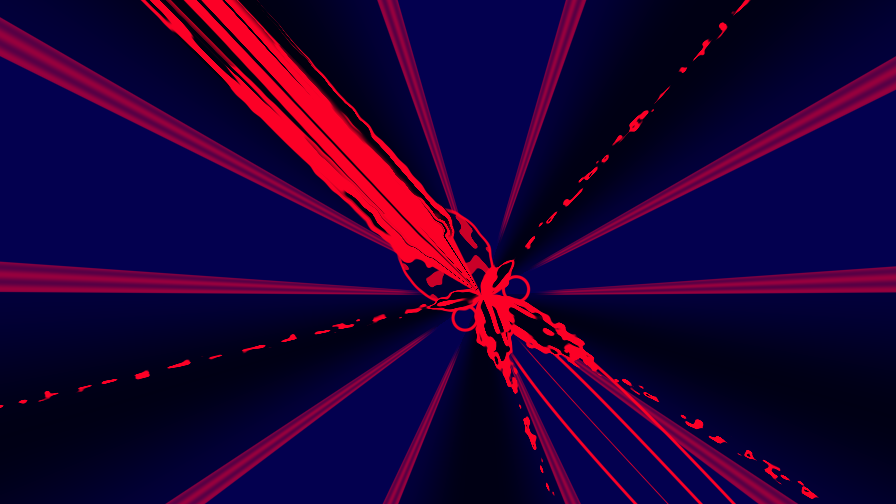
This background is drawn by a Shadertoy shader. Its source:

```glsl
// A red streaked beam and ragged flower over navy sectors split by crimson rays.
#define CENTER vec2(0.067, -0.086)
#define AXIS vec2(-0.682, 0.731)
#define RED vec3(0.99, 0.0, 0.15)
#define RAY_DIM vec3(0.36, 0.0, 0.27)
#define RAY_LIT vec3(0.62, 0.0, 0.24)
#define NAVY vec3(0.01, 0.0, 0.31)
#define VOID_BLUE vec3(0.0, 0.0, 0.08)
#define RAY_HALF_WIDTH 1.8

float hash(vec2 p) {
    p = fract(p * vec2(0.1031, 0.1173));
    p += dot(p, p.yx + 33.33);
    return fract((p.x + p.y) * p.x * 7.13);
}

float noise(vec2 p) {
    vec2 i = floor(p), f = fract(p);
    f = f * f * (3.0 - 2.0 * f);
    i += 100.0;
    return mix(mix(hash(i), hash(i + vec2(1, 0)), f.x),
               mix(hash(i + vec2(0, 1)), hash(i + vec2(1, 1)), f.x), f.y);
}

// Coverage of a shape whose signed distance is d.
float cover(float d, float px) {
    return 1.0 - smoothstep(-px, px, d);
}

// Navy sectors, alternately lit and dark, with a striped ray on each border.
vec3 sectors(vec2 d, float px) {
    float rays[5] = float[5](2.2, 28.2, 72.3, -35.2, -66.4);
    float r = length(d);
    float angle = degrees(atan(d.y, abs(d.x) + 1e-5));
    float side = 1.0, nearest = 90.0, offset = 0.0;
    for (int i = 0; i < 5; i++) {
        float a = angle - rays[i];
        side *= a < 0.0 ? -1.0 : 1.0;
        if (abs(a) < nearest) { nearest = abs(a); offset = a; }
    }
    vec3 dark = mix(NAVY * 0.75, VOID_BLUE, smoothstep(0.0, 19.0, nearest));
    vec3 col = side > 0.0 ? NAVY : dark;
    float u = offset / RAY_HALF_WIDTH;
    float soft = degrees(px / max(r, 0.01));
    float stripe = 0.5 + 0.5 * cos(u * 6.5 - 1.0);
    float ray = cover(nearest - RAY_HALF_WIDTH, soft) * smoothstep(0.1, 0.17, r);
    return mix(col, mix(RAY_DIM, RAY_LIT, stripe), ray * 0.95);
}

// Ragged petal with dark hollows, painted over col.
vec3 petal(vec3 col, vec2 d, float turn, float len, float wide, float px) {
    float c = cos(radians(turn)), s = sin(radians(turn));
    vec2 q = vec2(c * d.x + s * d.y, c * d.y - s * d.x);
    float x = clamp(q.x / len, 0.0, 1.0);
    float ragged = (noise(vec2(q.x * 60.0, q.y * 130.0) + turn) - 0.5) * wide * 0.9 * x;
    float edge = abs(q.y) - wide * sin(3.1416 * pow(x, 0.8)) + ragged;
    float mask = cover(edge, px) * step(0.0, q.x);
    float grain = noise(vec2(q.x * 38.0, q.y * 110.0) + turn * 0.7);
    float hollow = smoothstep(0.5, 0.6, grain) * cover(edge + wide * 0.28, px);
    return mix(col, mix(RED, VOID_BLUE, hollow), mask);
}

// Solid core near the centre that opens into a long streaked beam.
vec3 beam(vec3 col, float t, float s, float px) {
    float wobble = noise(vec2(t * 45.0, s * 50.0)) - 0.5;
    float wide = 0.058 + (s < 0.0 ? 0.042 : 0.02) * t;
    float open = smoothstep(0.12, 0.18, t + wobble * 0.05);
    float halfWidth = mix(0.3 * t, wide, open);
    halfWidth += wobble * 0.016 * open * exp(-t * 3.0);
    float q = s / max(halfWidth, 0.002);
    float mask = cover(abs(s) - halfWidth, px) * step(0.0, t);
    // Thin dark lines, torn streaks by the rims and gaps that widen outward.
    float soft = px / max(halfWidth, 0.01);
    float bend = q + 0.05 * noise(vec2(t * 4.0, q * 3.0));
    float lines = smoothstep(0.76, 0.86, noise(vec2(bend * 11.0 + 3.0, t * 1.3)));
    float rim = smoothstep(0.45, 0.75, abs(q)) * open;
    float torn = smoothstep(0.55, 0.63, noise(vec2(q * 9.0, t * 7.0))) * rim;
    float spread = smoothstep(0.25, 0.8, t);
    float gaps = cover(abs(q - 0.79) - 0.17 * spread, soft) * step(0.25, t);
    gaps = max(gaps, cover(abs(q + 0.45) - 0.1 * spread, soft) * step(0.25, t));
    float seam = cover(abs(q + 0.12) - 0.025, soft);
    float shade = max(max(lines, torn), max(gaps, seam));
    return mix(col, mix(RED, VOID_BLUE * 0.7, shade), mask);
}

void mainImage(out vec4 fragColor, in vec2 fragCoord) {
    float px = 0.8 / iResolution.y;
    vec2 d = (fragCoord - 0.5 * iResolution.xy) / iResolution.y - CENTER;
    float t = dot(d, AXIS), s = dot(d, vec2(AXIS.y, -AXIS.x));
    vec3 col = sectors(d, px);

    // Oval veil around the root of the beam, with scattered flecks.
    float veil = (length(vec2(t - 0.105, s) / vec2(0.105, 0.082)) - 1.0) * 0.082;
    float fleck = smoothstep(0.7, 0.76, noise(vec2(t * 35.0, s * 70.0)));
    col = mix(col, mix(NAVY * 0.6, RED, fleck * 0.8), cover(veil, px));
    veil += 0.005 * (noise(d * 40.0) - 0.5);
    col = mix(col, RED, cover(abs(veil) - 0.0025, px) * (1.0 - smoothstep(0.15, 0.2, t)));

    // Fine trailing lines opposite the beam.
    float tail = max(-t, 0.0);
    float fan = 0.088 * (1.0 - exp(-tail / 0.14));
    for (int i = 0; i < 4; i++) {
        float off = abs(s - fan * (-0.69 + 0.55 * float(i)));
        float thick = i == 1 ? 0.0007 : 0.0028;
        col = mix(col, RED, cover(off - thick, px) * smoothstep(0.1, 0.16, tail));
    }

    col = beam(col, t, s, px);

    // Two small loops, then the petals.
    float loops = min(abs(length(d - vec2(0.068, 0.012)) - 0.025),
                      abs(length(d - vec2(-0.033, -0.045)) - 0.024));
    col = mix(col, RED, cover(loops - 0.003, px));
    col = petal(col, d, -31.0, 0.275, 0.036, px);
    col = petal(col, d, -71.0, 0.178, 0.035, px);
    col = petal(col, d, 48.0, 0.095, 0.024, px);
    col = petal(col, d, 193.0, 0.106, 0.023, px);
    fragColor = vec4(col, 1.0);
}
```
